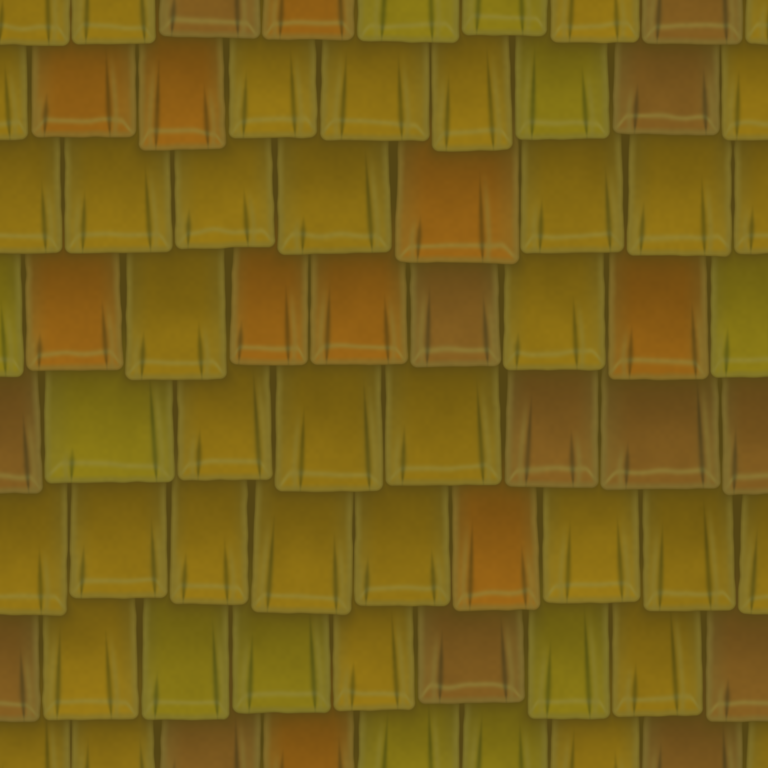
This texture is drawn by a WebGL 1 fragment shader. Its source:

```glsl
precision highp float;
// Hand-made ochre roof shingles: seven overlapping rows of seven or eight tiles.
// Each row finds its nearest jittered tile by distance, shades the row below,
// then paints that tile with a worn rim, a bevelled lip and tapered cracks.
uniform vec2 u_resolution;

const float ROWS = 7.0;
const float TILE_HEIGHT = 0.27;
const vec3 OCHRE = vec3(0.555, 0.440, 0.080);
const vec3 OLIVE = vec3(0.525, 0.460, 0.085);
const vec3 ORANGE = vec3(0.570, 0.375, 0.085);
const vec3 BROWN = vec3(0.490, 0.350, 0.125);
const vec3 MOSS = vec3(0.475, 0.440, 0.205);
const vec3 SHADE = vec3(0.325, 0.268, 0.078);

struct Tile {
  vec2 p;          // position from the middle of the bottom edge
  vec2 id;         // wrapped column and row
  float halfWidth;
  float dist;      // signed distance to the outline
};

float hash(vec2 p) {
  vec3 q = fract(vec3(p.xyx) * 0.1031);
  q += dot(q, q.yzx + 33.33);
  return fract((q.x + q.y) * q.z);
}

// Whole-number wrap that is safe against rounding
vec2 wrap(vec2 i, vec2 count) {
  return floor(mod(i + 0.5, count));
}

// Value noise that wraps after one canvas
float noise(vec2 uv, vec2 cells) {
  vec2 p = uv * cells;
  vec2 f = fract(p);
  f = f * f * (3.0 - 2.0 * f);
  vec2 a = wrap(floor(p), cells);
  vec2 b = wrap(floor(p) + 1.0, cells);
  return mix(mix(hash(a), hash(vec2(b.x, a.y)), f.x),
             mix(hash(vec2(a.x, b.y)), hash(b), f.x), f.y);
}

float roundBox(vec2 p, vec2 halfSize, float radius) {
  vec2 q = abs(p) - halfSize + radius;
  return length(max(q, 0.0)) + min(max(q.x, q.y), 0.0) - radius;
}

float band(float x, float width) {
  return exp(-x * x / (width * width));
}

// Jittered boundary on the left of a column
float boundary(float column, vec2 count, float row, float shift) {
  vec2 id = wrap(vec2(column, row), count);
  return (column + shift + 0.24 * (hash(id + vec2(3.0, 41.0)) - 0.5)) / count.x;
}

Tile nearestTile(vec2 uv, float rowIndex, float wobble) {
  float row = wrap(vec2(rowIndex), vec2(ROWS)).x;
  vec2 count = vec2(row == 2.0 || row == 4.0 ? 7.0 : 8.0, ROWS);
  float shift = 0.24 + 0.52 * fract(0.62 * row + 0.25);
  float sway = 0.0125 - 0.0165 * cos(6.283185 * (row - 0.8) / ROWS);
  float base = (rowIndex + 0.5) / ROWS + sway;
  float middle = floor(uv.x * count.x - shift);
  Tile best;
  best.dist = 10.0;
  for (int i = -1; i <= 1; i++) {
    float column = middle + float(i);
    vec2 id = wrap(vec2(column, row), count);
    float left = boundary(column, count, row, shift);
    float right = boundary(column + 1.0, count, row, shift);
    float halfWidth = 0.5 * (right - left) - 0.0012;
    vec2 p = uv - vec2(0.5 * (left + right), base);
    p.y -= 0.030 * (hash(id + 17.0) - 0.5);
    p -= (hash(id + 29.0) - 0.5) * 0.050 * vec2(-p.y, p.x);
    vec2 size = vec2(halfWidth - 0.016 * max(p.y, 0.0), 0.5 * TILE_HEIGHT);
    float d = roundBox(p - vec2(0.0, size.y), size, 0.010) + wobble;
    if (d < best.dist) best = Tile(p, id, halfWidth, d);
  }
  return best;
}

// Soft wedge narrowing upwards, with a pale worn edge beside it
vec3 crack(vec3 color, vec3 pale, vec2 p, float x, float top, float side) {
  float dx = (p.x - x) * side + 0.05 * p.y;
  float taper = 1.0 - smoothstep(0.025, top, p.y);
  float width = 0.0014 + 0.0028 * taper * smoothstep(0.0, 0.035, p.y);
  float fade = 1.0 - smoothstep(0.5 * top, top, p.y);
  color = mix(color, pale * 1.06, 0.6 * fade * band(dx - width - 0.005, 0.0045));
  return mix(color, color * vec3(0.72, 0.77, 0.85), 0.9 * fade * band(dx, width));
}

vec3 tileColor(Tile t, float grain, float mottle) {
  float kind = hash(t.id + 53.0);
  vec3 base = kind < 0.60 ? OCHRE : kind < 0.77 ? OLIVE : kind < 0.87 ? ORANGE : BROWN;
  base *= 0.97 + 0.06 * hash(t.id + 71.0);
  vec3 pale = mix(base, MOSS, 0.72);
  vec2 p = t.p;
  float across = abs(p.x) / t.halfWidth;

  // Body, darker towards the covered top and mossier at the sides
  vec3 color = base * (0.98 + 0.05 * mottle);
  color = mix(color, pale, 0.45 * smoothstep(0.45, 0.95, across));
  color *= 1.0 - 0.18 * smoothstep(0.03, 0.14, p.y);

  // Bottom lip with a pale ridge that bends into the corners
  float ridge = 0.023 + 0.006 * (mottle - 0.5) - 0.017 * smoothstep(0.70, 1.0, across);
  ridge += 0.10 * (hash(t.id + 61.0) - 0.5) * p.x;
  color = mix(color, base * 1.04, 0.6 * (1.0 - smoothstep(ridge - 0.004, ridge, p.y)));
  color = mix(color, pale * 1.13, 0.75 * band(p.y - ridge, 0.0042));

  // Side cracks
  float leftX = -t.halfWidth * mix(0.50, 0.76, hash(t.id + 83.0));
  float rightX = t.halfWidth * mix(0.42, 0.76, hash(t.id + 97.0));
  color = crack(color, pale, p, leftX, mix(0.05, 0.14, hash(t.id + 101.0)), -1.0);
  color = crack(color, pale, p, rightX, mix(0.08, 0.16, hash(t.id + 113.0)), 1.0);

  // Worn rim and a thin soft outline
  color = mix(color, pale, 0.75 * smoothstep(-0.012, -0.003, t.dist));
  color = mix(color, SHADE, 0.45 * smoothstep(-0.004, 0.001, t.dist));
  return color * (0.985 + 0.03 * grain);
}

void main() {
  vec2 uv = gl_FragCoord.xy / u_resolution;
  float soft = max(0.0014, 0.75 / u_resolution.y);
  float grain = noise(uv, vec2(160.0));
  float mottle = noise(uv, vec2(36.0, 30.0));
  float wobble = 0.0018 * (noise(uv, vec2(56.0)) - 0.5);
  float firstRow = floor(uv.y * ROWS - 0.5) - 1.0;

  // Paint upwards, so each row overlaps and shades the one below
  vec3 color = SHADE;
  for (int i = 0; i < 3; i++) {
    Tile t = nearestTile(uv, firstRow + float(i), wobble);
    color = mix(color, SHADE, 0.68 * exp(-max(t.dist, 0.0) / 0.014));
    float cover = 1.0 - smoothstep(-soft, soft, t.dist);
    cover *= 1.0 - smoothstep(0.16, 0.22, t.p.y);
    color = mix(color, tileColor(t, grain, mottle), cover);
  }
  gl_FragColor = vec4(color, 1.0);
}
```
